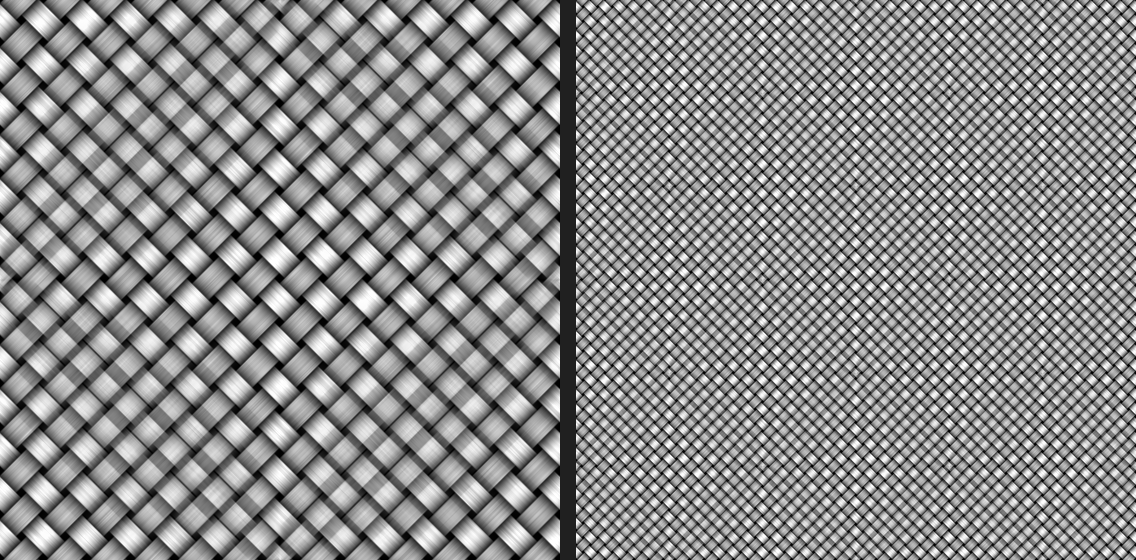
Left: one tile. Right: repeated 3 by 3.
Write a Shadertoy shader that draws this pattern.

```glsl
const float REPEATS = 12.8;       // the cross-fade closes the fractional repeat
const float HALF_WIDTH = 0.375;   // ribbon half width, in cells
const float LINES = 14.0;         // fibre lines per cell
const float FIBRE_RATE = 0.3;     // fibre changes per cell of length

float hash(vec2 p) {
    vec3 h = fract(vec3(p.xyx) * 0.1031);
    h += dot(h, h.yzx + 33.33);
    return fract((h.x + h.y) * h.z);
}

float valueNoise(vec2 p) {
    vec2 i = floor(p);
    vec2 f = p - i;
    f = f * f * (3.0 - 2.0 * f);
    return mix(mix(hash(i), hash(i + vec2(1.0, 0.0)), f.x),
               mix(hash(i + vec2(0.0, 1.0)), hash(i + 1.0), f.x), f.y);
}

// Fine fibres running along a ribbon
float fibres(float across, float along, float seed) {
    vec2 p = vec2(across * LINES, along * FIBRE_RATE) + seed;
    float tone = mix(valueNoise(p), valueNoise(p * 2.0 + 57.0), 0.4);
    return mix(0.78, 1.1, tone);
}

float ribbonMask(float across, float soft) {
    return 1.0 - smoothstep(-soft, soft, abs(across) - HALF_WIDTH);
}

// Distance from the crest of a ribbon: 0 at the crest, 1 where it dips under
float crestDistance(float along, bool over) {
    float d = over ? abs(along) : 1.0 - abs(along);
    return min(d / (1.0 - HALF_WIDTH), 1.0);
}

// Diagonal plain weave of bright and grey ribbons
float weave(vec2 p, float soft) {
    vec2 q = (p - vec2(0.499, 0.503)) * REPEATS;
    vec2 uv = vec2(q.x + q.y, q.x - q.y);
    vec2 cell = floor(uv);
    vec2 f = uv - cell - 0.5;
    bool brightOver = mod(cell.x + cell.y, 2.0) > 0.5;

    float brightCrest = crestDistance(f.y, brightOver);
    float greyCrest = crestDistance(f.x, !brightOver);
    float bright = 0.08 + 0.96 * cos(1.5708 * brightCrest);
    float grey = 0.13 + 0.63 * (1.0 - greyCrest * greyCrest);
    bright = min(bright * fibres(uv.x, uv.y, 311.0), 1.0);
    grey *= fibres(uv.y, uv.x, 703.0);

    float brightMask = ribbonMask(f.x, soft);
    float greyMask = ribbonMask(f.y, soft);
    return brightOver ? mix(grey * greyMask, bright, brightMask)
                      : mix(bright * brightMask, grey, greyMask);
}

// Cross-fade weight: 1 on the centre lines, 0 on the canvas border
float centreWeight(vec2 p) {
    vec2 d = abs(p - 0.5) * 2.0;
    float border = d.x * d.y;
    float centre = (1.0 - d.x) * (1.0 - d.y);
    return centre / max(border + centre, 1e-5);
}

void mainImage(out vec4 fragColor, in vec2 fragCoord) {
    vec2 p = fragCoord / iResolution.xy;
    float soft = REPEATS * 1.4142 / min(iResolution.x, iResolution.y);

    // The half-offset copy hides the border of the weave, so the canvas tiles
    float wrapped = weave(fract(p + 0.5), soft);
    float value = mix(wrapped, weave(p, soft), centreWeight(p));
    fragColor = vec4(vec3(value), 1.0);
}
```
